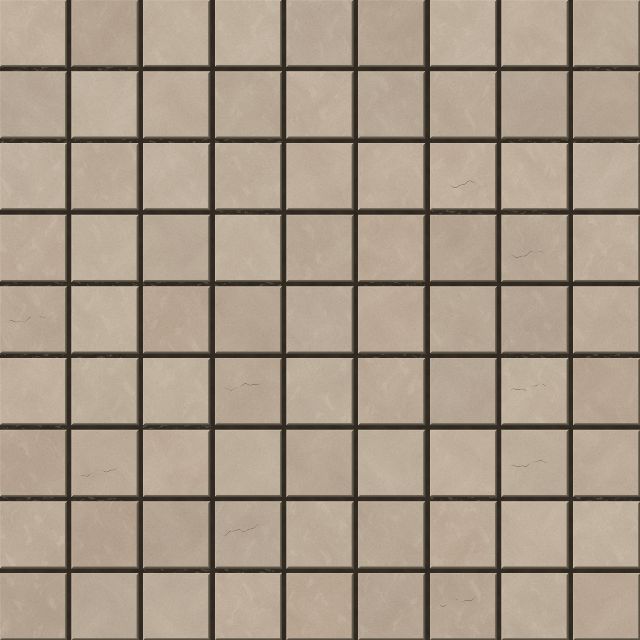
This texture is drawn by a three.js fragment shader. Its source:

```glsl
// Square beige stone mosaic, nine by nine bevelled tiles with dark recessed joints.
varying vec2 vUv;

// Layout, in canvas units
const float PITCH = 0.11198;
const float TILE = 0.1057;
const vec2 OFFSET = vec2(0.0007, 0.0008);
const float BEVEL = 0.0042;
const float LIT_BEVEL = 0.0016;
const float SOFT = 0.0009;

// Surface
const float TONE_SPREAD = 0.75;
const float CLOUD_AMOUNT = 0.5;
const float GRAIN_AMOUNT = 0.03;
const float GRAIN_SCALE = 330.0;
const float CRACK_CHANCE = 0.1;

// Colours
const vec3 FACE_DARK = vec3(0.695, 0.625, 0.555);
const vec3 FACE_LIGHT = vec3(0.765, 0.705, 0.632);
const vec3 BEVEL_INNER = vec3(0.54, 0.49, 0.42);
const vec3 BEVEL_OUTER = vec3(0.33, 0.30, 0.245);
const vec3 JOINT = vec3(0.175, 0.148, 0.12);
const vec3 JOINT_WORN = vec3(0.215, 0.185, 0.15);
const vec3 RESIDUE = vec3(0.36, 0.34, 0.29);
const vec3 CRACK = vec3(0.50, 0.43, 0.37);

float hash(vec2 p) {
  vec3 q = fract(vec3(p.xyx) * 0.1031);
  q += dot(q, q.yzx + 33.33);
  return fract((q.x + q.y) * q.z);
}

// Distance to the nearest scattered point
float cellular(vec2 p) {
  vec2 cell = floor(p);
  float nearest = 2.0;
  for (int y = -1; y <= 1; y++) {
    for (int x = -1; x <= 1; x++) {
      vec2 c = cell + vec2(float(x), float(y));
      vec2 point = c + vec2(hash(c), hash(c + 71.7));
      nearest = min(nearest, distance(p, point));
    }
  }
  return nearest;
}

// Layered, rotated and warped sines, about 0 to 1
float clouds(vec2 p) {
  float sum = 0.0;
  float weight = 0.5;
  for (int i = 0; i < 5; i++) {
    p += 0.6 * sin(p.yx * 1.3 + float(i));
    sum += weight * sin(p.x) * sin(p.y + 1.7);
    p = mat2(0.8, 0.6, -0.6, 0.8) * p * 1.9;
    weight *= 0.62;
  }
  return clamp(0.5 + 0.6 * sum, 0.0, 1.0);
}

// Stone face: tone per tile, clouding, pale scuffs, grain and rare cracks
vec3 stoneFace(vec2 p, vec2 q, vec2 id) {
  vec2 seed = vec2(hash(id + 3.1), hash(id + 17.9)) * 40.0;
  float tone = hash(id + 5.3);
  float cloud = clouds(q * 42.0 + seed);
  float scuff = clouds(q * vec2(130.0, 85.0) + seed.yx);
  float blend = 0.5 + TONE_SPREAD * (tone - 0.5) + CLOUD_AMOUNT * (cloud - 0.5);
  blend += 0.45 * smoothstep(0.6, 0.95, scuff) * hash(id + 29.0);
  vec3 color = mix(FACE_DARK, FACE_LIGHT, clamp(blend, 0.0, 1.1));
  color.gb += (hash(id + 41.0) - 0.5) * vec2(0.008, 0.014);

  float grain = cellular(p * GRAIN_SCALE) - 0.5;
  float pits = 1.0 - smoothstep(0.05, 0.16, cellular(p * 85.0));
  color += GRAIN_AMOUNT * grain - 0.018 * pits;

  // Hairline crack, broken along its length
  float path = TILE * (0.3 + 0.35 * hash(id + 53.0)) - 0.2 * (q.x - 0.5 * TILE)
    + 0.0022 * sin(q.x * 170.0 + seed.x) + 0.0011 * sin(q.x * 430.0 + seed.y);
  float line = 1.0 - smoothstep(0.0002, 0.0011, abs(q.y - path));
  float span = smoothstep(0.012, 0.02, q.x) * (1.0 - smoothstep(0.065, 0.075, q.x));
  float broken = smoothstep(0.3, 0.55, clouds(q * 95.0 + seed));
  float cracked = step(hash(id + 67.0), CRACK_CHANCE);
  return mix(color, CRACK, 0.7 * line * span * broken * cracked);
}

// Joint with mottling, and pale residue in some horizontal runs
vec3 jointColor(vec2 p, vec2 q, vec2 id) {
  vec3 color = mix(JOINT, JOINT_WORN, clouds(p * 140.0));
  float run = step(TILE, q.y) * step(q.x, TILE) * step(0.6, hash(id + 83.0));
  float flecks = smoothstep(0.6, 0.85, clouds(p * vec2(190.0, 420.0)));
  return mix(color, RESIDUE, 0.7 * run * flecks);
}

void main() {
  // Grid measured from the upper left; q is the place inside one repeat
  vec2 p = vec2(vUv.x, 1.0 - vUv.y) + OFFSET;
  vec2 id = floor(p / PITCH);
  vec2 q = p - id * PITCH;

  // Distances to the lit (left, top) and shaded (right, bottom) sides
  float lit = min(q.x, q.y);
  float shaded = min(TILE - q.x, TILE - q.y);
  float edge = min(lit, shaded);

  vec3 color = stoneFace(p, q, id);
  color += 0.03 * (1.0 - smoothstep(LIT_BEVEL, LIT_BEVEL + SOFT, lit));

  // Shaded bevel, mitred where it meets the lit sides
  float inBevel = 1.0 - smoothstep(BEVEL - SOFT, BEVEL, shaded);
  float mitre = smoothstep(-SOFT, SOFT, lit - shaded);
  vec3 bevel = mix(BEVEL_OUTER, BEVEL_INNER, smoothstep(0.0012, BEVEL, shaded));
  color = mix(color, bevel, inBevel * mitre);

  float tileMask = smoothstep(-0.5 * SOFT, SOFT, edge);
  gl_FragColor = vec4(mix(jointColor(p, q, id), color, tileMask), 1.0);
}
```
